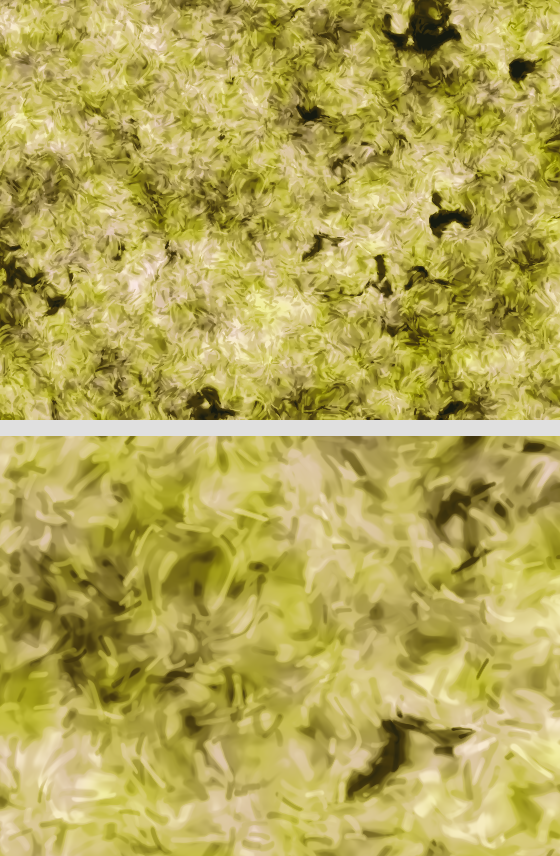
Top: the whole. Bottom: its middle third, enlarged.
Reproduce this texture procedurally as a WebGL 2 fragment shader.

```glsl
#version 300 es
precision highp float;
// Dense sunlit moss: pale and olive tufts broken by small dark hollows.
// Layers of short soft leaf strokes are painted over smooth noise, then
// a warped noise field cuts the hollows and a tone ramp gives the colour.

uniform vec2 u_resolution;
out vec4 fragColor;

float hash(vec2 p) {
  return fract(sin(dot(p, vec2(127.1, 311.7))) * 43758.5);
}

float noise(vec2 p) {
  vec2 i = floor(p), f = fract(p);
  f = f * f * (3.0 - 2.0 * f);
  return mix(mix(hash(i), hash(i + vec2(1, 0)), f.x),
             mix(hash(i + vec2(0, 1)), hash(i + vec2(1, 1)), f.x), f.y);
}

// Broad light and shade of the tufts, centred on zero
float tuftTone(vec2 p) {
  return (noise(p * 9.0 + 3.7) * 0.55 + noise(p * 21.0 + 8.1) * 0.45 - 0.5) * 5.0;
}

// Paints one layer of curved leaves, two per cell, over the given tone
float paintLeaves(vec2 p, float density, float seed, float tone) {
  vec2 q = p * density, cell = floor(q);
  for (int j = -1; j <= 1; j++)
  for (int i = -1; i <= 1; i++)
  for (int k = 0; k < 2; k++) {
    vec2 id = cell + vec2(i, j);
    vec2 key = id + seed + float(k) * 57.3;
    vec2 centre = id + vec2(hash(key), hash(key + 19.1));
    float angle = noise(centre / density * 6.0 + seed) * 6.0 - 3.5
                + (hash(key + 31.7) - 0.5) * 2.4;
    vec2 along = vec2(cos(angle), sin(angle));
    vec2 d = q - centre;
    d = vec2(dot(d, along), dot(d, vec2(-along.y, along.x)));
    d.y += (hash(key + 43.9) - 0.5) * 0.9 * d.x * d.x;
    float halfLength = mix(0.2, 0.55, hash(key + 53.3));
    float taper = length(vec2(max(abs(d.x) - halfLength, 0.0), d.y));
    float width = mix(0.14, 0.3, hash(key + 61.3));
    float mask = 1.0 - smoothstep(width * 0.25, width, taper);
    float leafTone = tuftTone(centre / density) * 0.75
                   + (hash(key + 71.9) - 0.5) * 3.6;
    tone = mix(tone, leafTone, mask * 0.62);
  }
  return tone;
}

// Colour from deep shade to sunlit leaf tips
vec3 mossColour(float tone) {
  vec3 c = mix(vec3(0.09, 0.10, 0.06), vec3(0.27, 0.22, 0.05), smoothstep(-3.6, -2.1, tone));
  c = mix(c, vec3(0.48, 0.43, 0.11), smoothstep(-2.1, -1.2, tone));
  c = mix(c, vec3(0.66, 0.615, 0.23), smoothstep(-1.2, -0.25, tone));
  c = mix(c, vec3(0.79, 0.74, 0.37), smoothstep(-0.25, 0.6, tone));
  c = mix(c, vec3(0.85, 0.785, 0.54), smoothstep(0.6, 1.3, tone));
  return mix(c, vec3(0.96, 0.92, 0.74), smoothstep(1.3, 2.6, tone));
}

void main() {
  vec2 p = gl_FragCoord.xy / u_resolution.y;
  vec2 warp = vec2(noise(p * 26.0), noise(p * 26.0 + 41.0)) - 0.5;
  vec2 w = p + warp * 0.022;

  // Leaves from large to small, with fine grain on top
  float tone = tuftTone(w);
  tone = paintLeaves(w, 19.0, 4.0, tone);
  tone = paintLeaves(w, 33.0, 91.0, tone);
  tone = paintLeaves(w, 50.0, 173.0, tone);
  tone += (noise(w * 58.0) - 0.5) * 1.1 + (noise(p * 105.0) - 0.5) * 0.6;

  // Hollows, with bright leaves reaching across their rims
  vec2 h = w * vec2(9.5, 12.0) + warp * 0.5 + 15.0;
  float hollow = noise(h) * 0.64 + noise(h * 2.3 + 7.0) * 0.36 + tone * 0.03;
  float shade = 1.0 - smoothstep(0.18, 0.29, hollow);
  float rim = 1.0 - smoothstep(0.25, 0.42, hollow);
  tone = mix(tone, -2.3 + tone * 0.25, shade) - rim * 0.4 + 0.15;
  tone -= 1.4 * (1.0 - smoothstep(0.06, 0.18, hollow));

  // Patches of beige and yellow green, greener to the lower right
  float beige = noise(p * 34.0 + 23.0) * 0.6 + noise(p * 13.0 + 67.0) * 0.4 - 0.5;
  beige += 0.12 * (p.y - p.x * 0.75);
  vec3 colour = mossColour(tone);
  colour += beige * vec3(0.05, -0.03, 0.38) * smoothstep(-2.2, -0.3, tone);
  fragColor = vec4(clamp(colour, 0.0, 1.0), 1.0);
}
```
